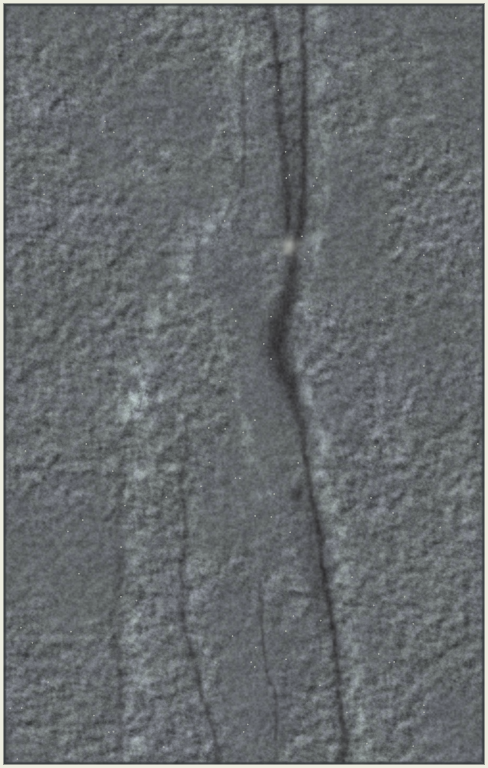
This texture is drawn by a WebGL 1 fragment shader. Its source:

```glsl
precision highp float;
uniform vec2 u_resolution;

float hash(vec2 p) {
  vec3 q = fract(p.xyx * 0.1031);
  q += dot(q, q.yzx + 33.33);
  return fract((q.x + q.y) * q.z);
}

float noise(vec2 p) {
  vec2 i = floor(p), f = fract(p);
  f = f * f * (3.0 - 2.0 * f);
  return mix(mix(hash(i), hash(i + vec2(1.0, 0.0)), f.x),
             mix(hash(i + vec2(0.0, 1.0)), hash(i + 1.0), f.x), f.y);
}

float fbm(vec2 p) {
  float sum = 0.0, amp = 0.5;
  for (int i = 0; i < 4; i++) {
    sum += amp * noise(p);
    p = mat2(1.6, 1.2, -1.2, 1.6) * p + 7.3;
    amp *= 0.55;
  }
  return sum / 1.01;
}

float bell(float d, float width) {
  d /= width;
  return exp(-d * d);
}

float blob(vec2 d, vec2 size) {
  d /= size;
  return exp(-dot(d, d));
}

// 1 between lo and hi, with soft ends
float span(float y, float lo, float hi) {
  return smoothstep(lo - 0.03, lo + 0.03, y) * (1.0 - smoothstep(hi - 0.03, hi + 0.03, y));
}

void main() {
  vec2 p = gl_FragCoord.xy / u_resolution.y;
  float width = u_resolution.x / u_resolution.y;

  // Wobbled coordinates roughen every fold
  vec2 q = p + 0.016 * (vec2(fbm(p * vec2(34.0, 22.0)), fbm(p * 30.0 + 40.0)) - 0.5);
  float x = q.x, y = q.y;

  // Centre lines of the folds
  float bulge = bell(y - 0.56, 0.095);
  float crackX = 0.395 + 0.05 * (1.0 - smoothstep(0.05, 0.5, y)) - 0.032 * bulge;
  float leftX = 0.178 + 0.135 * smoothstep(0.5, 0.8, y);
  float innerX = 0.345 - 0.28 * (y - 0.35);
  float lowerX = 0.24 + 0.045 * (1.0 - smoothstep(0.0, 0.2, y));

  // Dark cracks
  float crack = bell(x - crackX, 0.005 + 0.011 * bulge) * (0.65 + 0.25 * bulge);
  crack += 0.6 * bell(x - 0.375 + 0.075 * (y - 0.69), 0.005) * span(y, 0.69, 1.1);
  crack += 0.35 * bell(x - crackX + 0.012, 0.012) * span(y, 0.18, 0.36);
  crack += 0.3 * bell(x - 0.382, 0.014) * span(y, 0.69, 0.85);
  crack += 0.45 * bell(x - lowerX, 0.004) * span(y, -0.1, 0.43);
  crack += 0.4 * bell(x - 0.368 + 0.14 * y, 0.003) * span(y, 0.03, 0.24);
  crack += 0.3 * bell(x - leftX + 0.022, 0.006) * span(y, -0.1, 0.4);
  crack += 0.4 * bell(x - leftX - 0.006, 0.004) * span(y, 0.7, 1.1);
  crack += 0.2 * bell(x - 0.1 - 0.25 * (1.0 - y), 0.003) * span(y, 0.83, 1.1);
  crack += 0.7 * blob(q - vec2(0.384, 0.355), vec2(0.007, 0.011));
  crack *= 0.6 + 0.7 * fbm(p * vec2(110.0, 60.0));

  // Pale crests
  float crest = 0.75 * bell(x - crackX - 0.024, 0.013);
  crest += 0.75 * bell(x - leftX, 0.017);
  crest += 0.7 * bell(x - innerX, 0.008) * span(y, 0.37, 0.64);
  crest += 0.4 * bell(x - lowerX - 0.014, 0.009) * span(y, -0.1, 0.45);
  crest += 1.1 * blob(q - vec2(0.17, 0.485), vec2(0.04, 0.03));
  crest += 0.9 * blob(q - vec2(0.355, 0.357), vec2(0.026, 0.011));
  crest += 0.6 * blob(q - vec2(0.27, 0.68), vec2(0.045, 0.03));
  crest += 0.5 * blob(q - vec2(0.19, 0.79), vec2(0.05, 0.03));
  crest *= smoothstep(0.34, 0.74, fbm(p * vec2(75.0, 65.0) + 11.0));

  // Bumpy skin, calmer in some hollows
  float patches = fbm(p * vec2(9.0, 7.0) + 3.0);
  float hollow = blob(p - vec2(0.335, 0.5), vec2(0.028, 0.13));
  float rough = mix(0.45, 1.15, smoothstep(0.35, 0.6, patches)) * (1.0 - 0.65 * hollow);
  vec2 s = p * vec2(80.0, 90.0);
  float relief = fbm(s) - fbm(s + vec2(-0.35, 0.45));
  float grain = noise(p * 400.0) + noise(p * 230.0 + 60.0) - 1.0;

  float tone = 0.395 + 0.3 * rough * relief + 0.065 * grain;
  tone += 0.05 * rough * smoothstep(0.55, 0.75, fbm(s * 0.9 + 21.0));
  tone += 0.05 * (fbm(p * vec2(38.0, 8.0)) - 0.5) + 0.05 * (patches - 0.5);

  // Slate tint drifts between grey-green and blue
  float blue = smoothstep(0.35, 0.65, 0.6 * fbm(p * 14.0 + 5.0) + 0.4 * noise(p * 180.0));
  vec3 color = tone * mix(vec3(0.98, 1.03, 1.03), vec3(0.99, 1.02, 1.08), blue);
  color += crest * vec3(0.17, 0.19, 0.185);
  color = mix(color, vec3(0.19, 0.185, 0.19) + 0.05 * grain, clamp(crack, 0.0, 0.88));

  // Bright flecks and one pale knot on the crack
  vec2 cell = floor(p * 200.0);
  vec2 spot = fract(p * 200.0) - 0.3 - 0.4 * vec2(hash(cell + 5.0), hash(cell + 9.0));
  float fleck = step(0.994, hash(cell)) * (1.0 - smoothstep(0.1, 0.35, length(spot)));
  float knot = blob(q - vec2(0.38, 0.677), vec2(0.013, 0.009)) * (0.6 + 0.5 * noise(p * 120.0));
  color = mix(color, vec3(0.72, 0.73, 0.7), min(0.7 * fleck + 0.75 * knot, 1.0));

  // Dark outline and cream margin
  float edge = min(min(p.x, width - p.x), min(p.y, 1.0 - p.y));
  float soft = 1.0 / u_resolution.y;
  color = mix(color, vec3(0.2, 0.22, 0.23), 0.8 * (1.0 - smoothstep(0.006, 0.0095, edge)));
  color = mix(vec3(0.93, 0.93, 0.88), color, smoothstep(0.0045 - soft, 0.0045 + soft, edge));
  gl_FragColor = vec4(color, 1.0);
}
```
